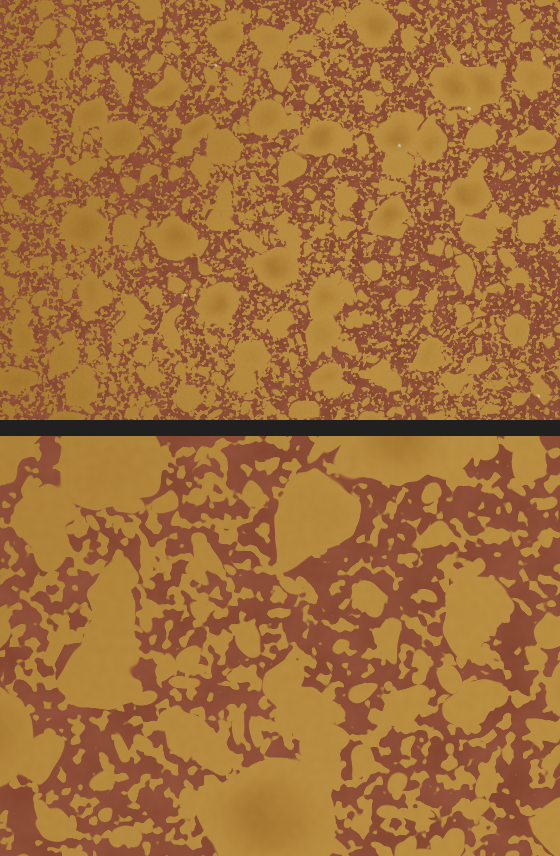
Top: the whole. Bottom: its middle third, enlarged.
This texture is drawn by a WebGL 1 fragment shader. Its source:

```glsl
precision highp float;
uniform vec2 u_resolution;

const vec3 OCHRE_LIGHT = vec3(0.725, 0.555, 0.255);
const vec3 OCHRE_DEEP = vec3(0.655, 0.480, 0.195);
const vec3 OCHRE_CORE = vec3(0.590, 0.400, 0.140);
const vec3 RED_LIGHT = vec3(0.575, 0.325, 0.240);
const vec3 RED_DEEP = vec3(0.520, 0.275, 0.190);
const vec3 DUST = vec3(0.85, 0.78, 0.66);

vec2 hash2(vec2 p) {
  vec3 q = fract(p.xyx * vec3(0.1031, 0.1030, 0.0973));
  q += dot(q, q.yzx + 33.33);
  return fract((q.xx + q.yz) * q.zy);
}

float corner(vec2 id, vec2 offset) {
  return dot(hash2(id) * 2.0 - 1.0, offset);
}

float gradientNoise(vec2 p) {
  vec2 i = floor(p), f = p - i;
  vec2 u = f * f * f * (f * (f * 6.0 - 15.0) + 10.0);
  vec2 e = vec2(1.0, 0.0);
  float low = mix(corner(i, f), corner(i + e, f - e), u.x);
  float high = mix(corner(i + e.yx, f - e.yx), corner(i + 1.0, f - 1.0), u.x);
  return mix(low, high, u.y);
}

vec2 warp(vec2 p, float frequency, float amount) {
  vec2 q = p * frequency;
  return p + amount * vec2(gradientNoise(q + 11.3), gradientNoise(q + 47.9));
}

float smoothMin(float a, float b, float k) {
  float h = max(k - abs(a - b), 0.0) / k;
  return min(a, b) - h * h * k * 0.25;
}

// Scattered ovals: x is the distance to the edge, y the stain at the centre
vec2 blobs(vec2 p, float cell, vec2 radii, float chance, float seed) {
  vec2 g = p / cell, base = floor(g);
  float edge = 1.0, stain = 0.0;
  for (int j = -1; j <= 1; j++) {
    for (int i = -1; i <= 1; i++) {
      vec2 id = base + vec2(float(i), float(j));
      vec2 place = hash2(id + seed);
      vec2 form = hash2(id + seed + 57.0);
      vec2 kind = hash2(id + seed + 131.0);
      vec2 q = id + 0.1 + 0.8 * place - g;
      float c = cos(6.2832 * form.x), s = sin(6.2832 * form.x);
      q = vec2(c * q.x - s * q.y, s * q.x + c * q.y);
      q.y *= 1.0 + 0.7 * kind.y;
      float radius = mix(radii.x, radii.y, form.y);
      float present = step(kind.x, chance);
      float r = length(q);
      edge = smoothMin(edge, mix(1.0, r - radius, present), 0.12);
      float core = 1.0 - smoothstep(0.0, radius, r);
      stain = max(stain, core * present * smoothstep(0.45, 1.0, form.y));
    }
  }
  return vec2(edge * cell, stain);
}

// Fine crumbly pattern, positive inside the red specks
float speckField(vec2 p) {
  return gradientNoise(p * 88.0)
       + 0.7 * gradientNoise(p * 155.0 + 19.0)
       + 0.5 * gradientNoise(p * 38.0 + 71.0);
}

float dustMask(vec2 p, float pixel) {
  vec2 g = p * 5.0, id = floor(g);
  vec2 centre = id + 0.2 + 0.6 * hash2(id + 301.0);
  float d = length(warp(p, 150.0, 0.004) - centre / 5.0) - 0.0035;
  float present = step(hash2(id + 409.0).x, 0.12);
  return present * (1.0 - smoothstep(-pixel, pixel, d));
}

void main() {
  float pixel = 1.0 / u_resolution.y;
  vec2 p = gl_FragCoord.xy * pixel;
  vec2 uv = gl_FragCoord.xy / u_resolution;

  // Smooth patches in three sizes
  vec2 w = warp(warp(p, 20.0, 0.022), 65.0, 0.005);
  vec2 large = blobs(w, 0.125, vec2(0.15, 0.43), 0.85, 3.0);
  vec2 medium = blobs(w, 0.066, vec2(0.12, 0.38), 0.80, 211.0);
  vec2 small = blobs(w, 0.032, vec2(0.12, 0.36), 0.65, 523.0);
  float patches = smoothMin(large.x, medium.x, 0.006);
  patches = min(patches, small.x);

  // Red specks fill the gaps, denser towards the right
  float density = 0.12 + 0.25 * gradientNoise(p * 4.0 + 5.0) + 0.10 * (uv.x - 0.5);
  float soft = max(48.0 * pixel, 0.05);
  float red = smoothstep(-soft, soft, speckField(p) + density);
  red *= smoothstep(-0.5 * pixel, 1.5 * pixel, patches);

  // Uneven light over the ground, brown stains in the large patches
  float light = smoothstep(-0.1, 0.65, uv.x + 0.25 * gradientNoise(p * 2.5 + 31.0));
  light *= 1.0 - 0.45 * smoothstep(0.35, 0.85, length(uv - vec2(0.6, 0.5)));
  vec3 ground = mix(OCHRE_DEEP, OCHRE_LIGHT, light);
  ground = mix(ground, OCHRE_CORE, 0.55 * large.y);

  float tone = 0.5 + 0.9 * gradientNoise(p * 30.0 + 83.0);
  vec3 speck = mix(RED_DEEP, RED_LIGHT, clamp(tone, 0.0, 1.0));
  vec3 color = mix(ground, speck, red);
  color += 0.015 * gradientNoise(p * 140.0 + 7.0);
  color = mix(color, DUST, 0.8 * dustMask(p, pixel));
  gl_FragColor = vec4(color, 1.0);
}
```
